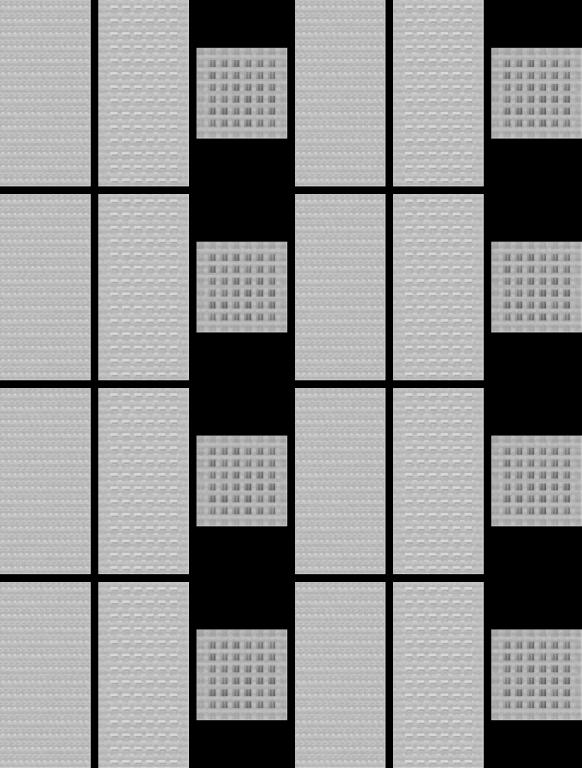
Give the GLSL for this pattern, as a Shadertoy shader.

```glsl
// Lengths are in units of 1/512 of the canvas height.
const float UNITS = 512.0;
const vec2 PANEL = vec2(60.5, 124.25);
const vec2 PITCH = vec2(65.5, 129.25);
const float SQUARE_SIDE = 60.5;
const vec2 THREAD = vec2(3.97, 4.435);    // weave spacing
const float CELL = 7.94;                  // spacing of the pits
const float DASH_ROW = 8.87;              // spacing of the dash rows
const float GRID_SHIFT = 1.47;            // centres eight cells on a panel
const float PIT_HALF = 2.3;
const float GRAIN = 0.025;

const float BLACK = 0.0;
const float PIT_DARK = 0.40;
const float SHADOW = 0.61;
const float CLOTH_DARK = 0.71;
const float CLOTH_LIGHT = 0.76;
const float HIGHLIGHT = 0.86;
const float TAU = 6.2831853;

float hash(vec2 p) {
    return fract(sin(dot(p, vec2(127.1, 311.7))) * 43758.5453);
}

// Coverage of a centred rectangle with an edge of width aa.
float box(vec2 p, vec2 halfSize, float aa) {
    vec2 c = clamp(0.5 + (halfSize - abs(p)) / aa, 0.0, 1.0);
    return c.x * c.y;
}

// Offset from the centre of the nearest lattice cell.
vec2 lattice(vec2 p, vec2 pitch) {
    return (fract(p / pitch) - 0.5) * pitch;
}

// One for the six inner cells of eight, zero for the outer two.
float innerCells(float index) {
    return step(0.5, index) * step(index, 6.5);
}

// Horizontal threads in a brick bond.
float weave(vec2 q) {
    vec2 t = q / THREAD;
    float row = floor(t.y);
    float brick = sin(TAU * (t.x + 0.5 * row));
    float wave = sin(TAU * t.y) + 0.45 * brick;
    float tone = mix(CLOTH_DARK, CLOTH_LIGHT, smoothstep(-0.5, 0.5, wave));
    return tone + GRAIN * (hash(floor(t * 2.0)) - 0.5);
}

// Fine cloth: rows of small light stitches between faint dark ones.
float fineCloth(vec2 q, float aa) {
    vec2 pitch = vec2(THREAD.x, DASH_ROW);
    float tone = weave(q);
    vec2 bright = lattice(q, pitch);
    vec2 between = lattice(q + 0.5 * pitch, pitch);
    tone = mix(tone, CLOTH_DARK - 0.05, 0.6 * box(between - vec2(0.0, 1.2), vec2(1.2, 0.5), aa));
    tone = mix(tone, HIGHLIGHT, 0.35 * box(between, vec2(0.8, 0.5), aa));
    return mix(tone, HIGHLIGHT, 0.8 * box(bright, vec2(0.8, 0.6), aa));
}

// Coarse cloth: raised dashes with a shadow below, fainter at the sides.
float coarseCloth(vec2 q, float aa) {
    vec2 pitch = vec2(CELL, DASH_ROW);
    vec2 g = q + vec2(GRID_SHIFT, 0.0);
    float strength = mix(0.2, 0.9, innerCells(floor(g.x / CELL)));
    vec2 dash = lattice(g, pitch);
    vec2 stitch = lattice(g + 0.5 * pitch, pitch);
    float tone = weave(q);
    tone = mix(tone, SHADOW, 0.75 * strength * box(dash - vec2(0.8, 1.5), vec2(1.9, 0.5), aa));
    tone = mix(tone, HIGHLIGHT, 0.7 * strength * box(stitch, vec2(1.5, 0.6), aa));
    return mix(tone, HIGHLIGHT, strength * box(dash, vec2(2.5, 0.8), aa));
}

// Square mesh: six by six shaded pits inside a ring of faint ones.
float mesh(vec2 q, float aa) {
    vec2 g = q + GRID_SHIFT;
    vec2 index = floor(g / CELL);
    vec2 c = lattice(g, vec2(CELL));
    float inner = innerCells(index.x) * innerCells(index.y);
    float slope = clamp(0.5 + (c.x + c.y) / (4.0 * PIT_HALF), 0.0, 1.0);
    float pit = mix(SHADOW, PIT_DARK, slope);
    pit += 0.06 * sin(TAU * c.x / PIT_HALF) + 0.08 * (hash(index) - 0.5);
    float tone = weave(q) - 0.02;
    // Soft shade around each opening
    tone = mix(tone, SHADOW, mix(0.15, 0.35, inner) * box(c, vec2(PIT_HALF + 0.7), 1.5));
    return mix(tone, pit, mix(0.2, 0.9, inner) * box(c, vec2(PIT_HALF), aa));
}

void mainImage(out vec4 fragColor, in vec2 fragCoord) {
    float aa = UNITS / iResolution.y;
    vec2 p = vec2(fragCoord.x, iResolution.y - fragCoord.y) * aa;

    // Locate the panel and its kind
    vec2 id = floor(p / PITCH);
    vec2 q = p - id * PITCH;
    float kind = mod(id.x, 3.0);
    bool isMesh = kind > 1.5;
    vec2 size = isMesh ? vec2(SQUARE_SIDE) : PANEL;
    vec2 centred = q - 0.5 * PANEL;
    vec2 local = centred + 0.5 * size;

    float tone;
    if (isMesh) tone = mesh(local, aa);
    else if (kind > 0.5) tone = coarseCloth(local, aa);
    else tone = fineCloth(local, aa);

    // Light rim on the right and lower edges
    vec2 toEdge = size - local;
    float rim = 1.0 - smoothstep(0.6, 0.6 + aa, min(toEdge.x, toEdge.y));
    tone = mix(tone, HIGHLIGHT, 0.5 * rim);

    tone = mix(BLACK, tone, box(centred, 0.5 * size, aa));
    fragColor = vec4(vec3(tone), 1.0);
}
```
